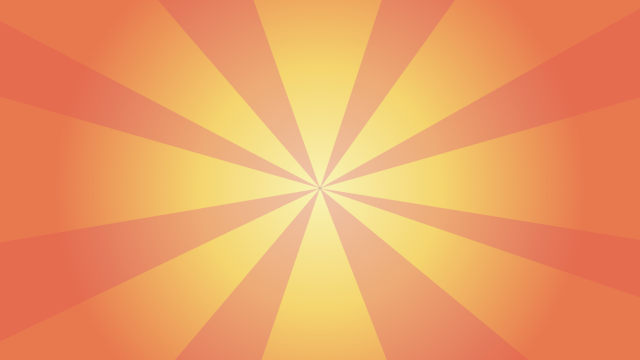
Reproduce this background procedurally as a WebGL 1 fragment shader.

```glsl
precision highp float;
// Sunburst: eight uneven wedges fan out from a point just below the middle.
// Sky and wedges each have a circular colour ramp from pale to warm orange;
// wedge edges are smoothed by their distance in canvas-height units.

uniform vec2 u_resolution;

const float TAU = 6.2831853;

// Placement, in units of canvas height
const float CENTER_Y = 0.477;
const float YELLOW_RADIUS = 0.336;
const float CORAL_RADIUS = 0.63;
const float OUTER_RADIUS = 0.736;
const float HUB_RADIUS = 0.006;
const float HUB_STRENGTH = 0.6;

// Wedge axes and half widths in degrees, counterclockwise from the right
const vec4 UPPER_AXES = vec4(22.6, 63.1, 120.1, 158.2);
const vec4 UPPER_HALVES = vec4(6.75, 8.75, 10.65, 5.82);
const vec4 LOWER_AXES = vec4(197.6, 240.5, 305.9, 346.0);
const vec4 LOWER_HALVES = vec4(8.0, 10.7, 14.65, 4.84);

// Sky colours, from the hub outward
const vec3 SKY_CORE = vec3(0.975, 0.955, 0.71);
const vec3 SKY_YELLOW = vec3(0.96, 0.835, 0.43);
const vec3 SKY_ORANGE = vec3(0.91, 0.475, 0.31);

// Wedge colours, from the hub outward
const vec3 RAY_CORE = vec3(0.94, 0.77, 0.67);
const vec3 RAY_PEACH = vec3(0.93, 0.67, 0.46);
const vec3 RAY_CORAL = vec3(0.895, 0.48, 0.36);
const vec3 RAY_RED = vec3(0.90, 0.425, 0.31);

const vec3 HUB_COLOR = vec3(0.76, 0.69, 0.58);

// Linear position of r between two radii, clamped to 0..1
float ramp(float from, float to, float r) {
    return clamp((r - from) / (to - from), 0.0, 1.0);
}

vec3 skyColor(float r) {
    vec3 inner = mix(SKY_CORE, SKY_YELLOW, ramp(0.0, YELLOW_RADIUS, r));
    return mix(inner, SKY_ORANGE, ramp(YELLOW_RADIUS, OUTER_RADIUS, r));
}

vec3 rayColor(float r) {
    vec3 color = mix(RAY_CORE, RAY_PEACH, ramp(0.0, YELLOW_RADIUS, r));
    color = mix(color, RAY_CORAL, ramp(YELLOW_RADIUS, CORAL_RADIUS, r));
    return mix(color, RAY_RED, ramp(CORAL_RADIUS, OUTER_RADIUS, r));
}

// Smoothed coverage of one wedge
float wedge(float angle, float r, float axis, float halfWidth, float pixel) {
    float offset = abs(mod(angle - radians(axis) + 0.5 * TAU, TAU) - 0.5 * TAU);
    float inside = r * (radians(halfWidth) - offset);
    return smoothstep(-0.75 * pixel, 0.75 * pixel, inside);
}

void main() {
    float pixel = 1.0 / u_resolution.y;
    vec2 hub = vec2(0.5 * u_resolution.x * pixel, CENTER_Y);
    vec2 p = gl_FragCoord.xy * pixel - hub;
    float r = length(p);
    float angle = atan(p.y, p.x + 1e-6);

    // Union of all wedges
    float rays = 0.0;
    for (int i = 0; i < 4; i++) {
        rays = max(rays, wedge(angle, r, UPPER_AXES[i], UPPER_HALVES[i], pixel));
        rays = max(rays, wedge(angle, r, LOWER_AXES[i], LOWER_HALVES[i], pixel));
    }

    vec3 color = mix(skyColor(r), rayColor(r), rays);

    // Small dull spot where the wedges meet
    float spot = 1.0 - smoothstep(0.0, HUB_RADIUS + pixel, r);
    color = mix(color, HUB_COLOR, HUB_STRENGTH * spot);

    gl_FragColor = vec4(color, 1.0);
}
```
